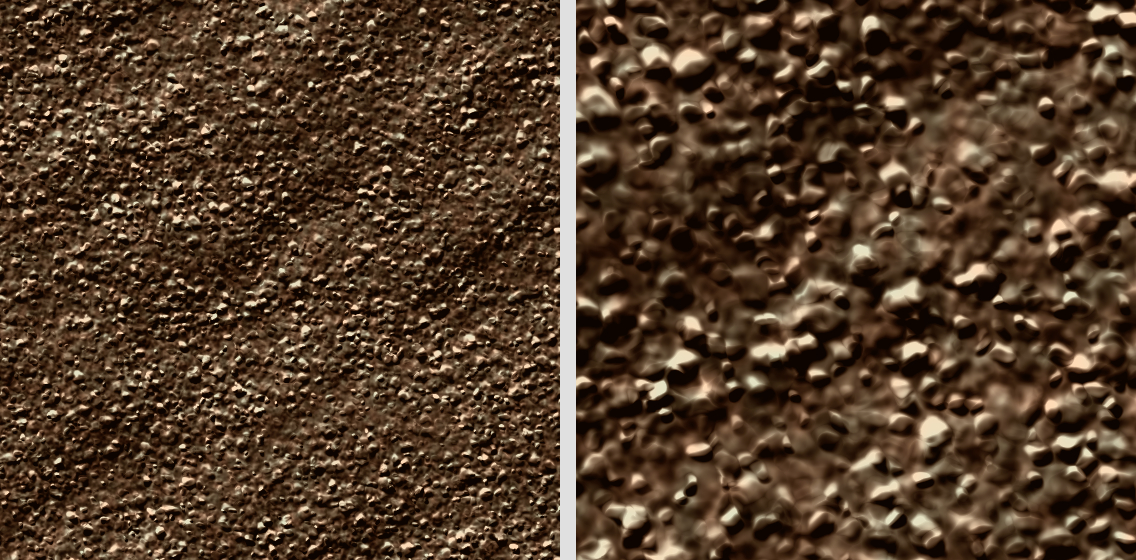
Left: the whole. Right: its middle third, enlarged.
Write a Shadertoy shader that draws this texture.

```glsl
// Rough brown soil under a low light from the upper left.
// Sparse rounded crumbs and dust are shaded by their slope, grains of
// varied earth and diagonal ridges are added, and a ramp gives the colour.

#define CRUMB_SCALE 50.0    // large crumbs across the canvas
#define GRIT_SCALE 92.0     // small crumbs across the canvas
#define DUST_SCALE 80.0     // coarsest dust noise
#define SPECKLE_SCALE 118.0 // light and dark grains
#define CRUMB_RELIEF 1.55
#define GRIT_RELIEF 1.40
#define DUST_RELIEF 1.15
#define SPECKLE_AMOUNT 1.30
#define RIDGE_RELIEF 1.25
#define TINT_AMOUNT 0.14
#define SHADE_BIAS -0.08
#define LIGHT_DIR vec2(-0.42, 0.907)

float hash(vec2 p) {
    return fract(sin(dot(p, vec2(127.1, 311.7))) * 43758.5453);
}

vec2 hash2(vec2 p) {
    return vec2(hash(p), hash(p + 57.3));
}

mat2 rotation(float angle) {
    float c = cos(angle), s = sin(angle);
    return mat2(c, s, -s, c);
}

float valueNoise(vec2 p) {
    vec2 cell = floor(p), f = fract(p);
    f = f * f * (3.0 - 2.0 * f);
    float low = mix(hash(cell), hash(cell + vec2(1.0, 0.0)), f.x);
    float high = mix(hash(cell + vec2(0.0, 1.0)), hash(cell + 1.0), f.x);
    return mix(low, high, f.y);
}

// Height of scattered bumps; a few are tall, most are low.
float crumbs(vec2 p) {
    vec2 cell = floor(p);
    float height = 0.0;
    for (int y = -1; y <= 1; y++)
    for (int x = -1; x <= 1; x++) {
        vec2 id = cell + vec2(x, y);
        vec2 offset = rotation(hash(id + 3.7) * 3.1416) * (p - id - hash2(id));
        offset.x *= mix(0.65, 1.0, hash(id + 8.1));
        float radius = mix(0.35, 0.75, hash(id + 19.9));
        float bump = max(0.0, 1.0 - dot(offset, offset) / (radius * radius));
        bump *= bump * (3.0 - 2.0 * bump);
        float tall = hash(id + 31.3);
        height = max(height, bump * mix(0.25, 1.3, tall * tall));
    }
    return height;
}

// Slope towards the light, sharpened so that steep sides stand out.
float crumbSlope(vec2 p) {
    vec2 stepVec = LIGHT_DIR * 0.24;
    float slope = crumbs(p - stepVec) - crumbs(p + stepVec);
    return slope * (0.5 + 1.7 * abs(slope));
}

float noiseSlope(vec2 p, vec2 light) {
    vec2 stepVec = light * 0.35;
    return valueNoise(p - stepVec) - valueNoise(p + stepVec);
}

// Three octaves of dust, each turned to hide the noise grid.
float dustSlope(vec2 uv) {
    float sum = 0.0, scale = DUST_SCALE;
    for (int i = 0; i < 3; i++) {
        mat2 turn = rotation(0.6 + 1.1 * float(i));
        sum += noiseSlope(turn * uv * scale + 17.0 * float(i), turn * LIGHT_DIR);
        scale *= 1.45;
    }
    return sum;
}

// Grains that are lighter or darker whatever their slope.
float speckle(vec2 uv) {
    return valueNoise(rotation(0.9) * uv * SPECKLE_SCALE)
         + valueNoise(rotation(0.3) * uv * SPECKLE_SCALE * 1.7 + 33.0) - 1.0;
}

// Broad folds running from lower left to upper right.
float ridgeSlope(vec2 uv) {
    vec2 p = rotation(-0.70) * uv;
    vec2 light = rotation(-0.70) * LIGHT_DIR;
    return noiseSlope(p * vec2(3.5, 9.0) + 4.0, light)
         + 0.8 * noiseSlope(p * vec2(9.0, 19.0) + 23.0, light);
}

vec3 soilColor(float shade) {
    vec3 color = vec3(0.05, 0.015, 0.0);
    color = mix(color, vec3(0.13, 0.05, 0.01), clamp((shade + 2.10) / 0.82, 0.0, 1.0));
    color = mix(color, vec3(0.24, 0.15, 0.07), clamp((shade + 1.28) / 0.87, 0.0, 1.0));
    color = mix(color, vec3(0.34, 0.24, 0.16), clamp((shade + 0.41) / 0.66, 0.0, 1.0));
    color = mix(color, vec3(0.44, 0.34, 0.24), clamp((shade - 0.25) / 0.63, 0.0, 1.0));
    color = mix(color, vec3(0.57, 0.47, 0.37), clamp((shade - 0.88) / 0.72, 0.0, 1.0));
    color = mix(color, vec3(0.77, 0.68, 0.56), clamp((shade - 1.60) / 0.85, 0.0, 1.0));
    return mix(color, vec3(0.95, 0.87, 0.74), clamp((shade - 2.45) / 1.10, 0.0, 1.0));
}

void mainImage(out vec4 fragColor, in vec2 fragCoord) {
    vec2 uv = fragCoord / iResolution.y;
    vec2 bend = vec2(valueNoise(uv * 110.0), valueNoise(uv * 110.0 + 40.0)) - 0.5;
    vec2 ground = (uv + bend * 0.005) * vec2(0.92, 1.06);

    // Fine relief, stronger in rough patches.
    float relief = CRUMB_RELIEF * crumbSlope(rotation(0.15) * ground * CRUMB_SCALE)
                 + GRIT_RELIEF * crumbSlope(ground * GRIT_SCALE + 61.0)
                 + DUST_RELIEF * dustSlope(uv) + SPECKLE_AMOUNT * speckle(uv);
    float patches = valueNoise(rotation(0.5) * uv * 9.0 + 9.0) + valueNoise(uv * 24.0);
    float shade = relief * mix(0.5, 1.5, 0.5 * patches) + RIDGE_RELIEF * ridgeSlope(uv);

    // Warm and olive earth.
    float tint = TINT_AMOUNT * (valueNoise(uv * 75.0 + 5.0) - 0.5);
    vec3 color = soilColor(shade + SHADE_BIAS) * (1.0 + tint * vec3(1.0, -0.3, -0.6));
    fragColor = vec4(color, 1.0);
}
```
